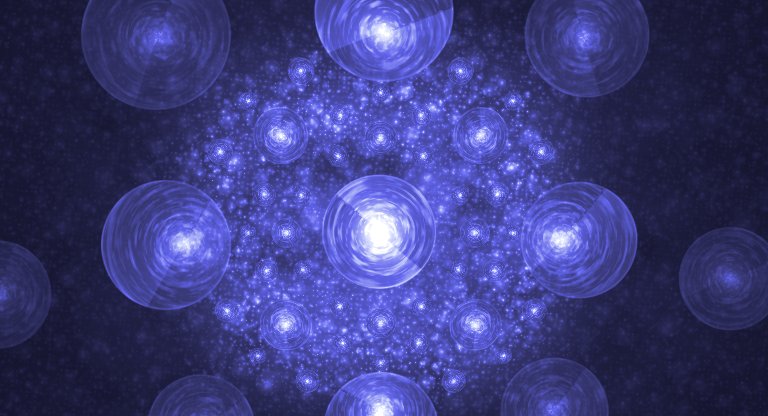
This background is drawn by a WebGL 2 fragment shader. Its source:

```glsl
#version 300 es
precision highp float;
// Glowing indigo glass orbs with swirling streaks inside a mirrored cloud of tiny bubbles.
uniform vec2 u_resolution;
out vec4 outColor;

const float TAU = 6.28319;
const vec2 HUB = vec2(-0.008, -0.06);

// Large orbs: centre, radius, strength
const vec4 ORBS[11] = vec4[11](
  vec4(-0.012, -0.057, 0.137, 1.15), vec4(-0.524, -0.089, 0.156, 0.72),
  vec4(0.469, -0.077, 0.140, 0.78), vec4(0.0, 0.471, 0.167, 0.92),
  vec4(-0.007, -0.533, 0.139, 0.95), vec4(-0.548, 0.416, 0.180, 0.42),
  vec4(0.488, 0.416, 0.150, 0.45), vec4(-0.440, -0.530, 0.130, 0.45),
  vec4(0.410, -0.490, 0.130, 0.42), vec4(-0.930, -0.208, 0.130, 0.33),
  vec4(0.833, -0.170, 0.124, 0.36));
// Direction of the cut through each large orb, in turns
const float SEAMS[11] = float[11](0.39, 0.17, 0.14, 0.06, 0.42, 0.2, 0.3, 0.1, 0.15, 0.2, 0.07);

// Small orbs in one mirrored quadrant: offset from the hub, radius
const vec3 SATELLITES[12] = vec3[12](
  vec3(0.229, 0.223, 0.063), vec3(0.0, 0.218, 0.037), vec3(0.222, 0.0, 0.035),
  vec3(0.180, 0.365, 0.029), vec3(0.370, 0.187, 0.029), vec3(0.272, 0.090, 0.027),
  vec3(0.092, 0.268, 0.024), vec3(0.185, 0.088, 0.022), vec3(0.098, 0.177, 0.024),
  vec3(0.0, 0.318, 0.020), vec3(0.312, 0.0, 0.018), vec3(0.300, 0.300, 0.020));

float hash(vec2 p) {
  vec3 q = fract(vec3(p.xyx) * 0.1031);
  q += dot(q, q.yzx + 33.33);
  return fract((q.x + q.y) * q.z);
}

float noise(vec2 p) {
  vec2 i = floor(p), f = fract(p);
  f = f * f * (3.0 - 2.0 * f);
  return mix(mix(hash(i), hash(i + vec2(1, 0)), f.x),
             mix(hash(i + vec2(0, 1)), hash(i + vec2(1, 1)), f.x), f.y);
}

float fbm(vec2 p) {
  float sum = 0.0, gain = 0.5;
  for (int i = 0; i < 5; i++) {
    sum += gain * noise(p);
    p = mat2(1.6, 1.2, -1.2, 1.6) * p + 7.3;
    gain *= 0.5;
  }
  return sum;
}

// Swirling orb: returns light and coverage
vec2 orb(vec2 p, float radius, vec2 lean, float seam, float px) {
  float d = length(p) / radius, w = px / radius;
  if (d > 1.0 + w) return vec2(0.0);
  float mask = 1.0 - smoothstep(1.0 - w, 1.0 + w, d);
  vec2 e = p / radius - lean;
  float k = length(e);
  float turn = fract(atan(e.y, e.x) / TAU - seam);
  // Two radial cuts, softened over a pixel
  float saw = fract(2.0 * turn);
  saw *= 1.0 - smoothstep(1.0 - min(0.4, w / (k + 0.05)), 1.0, saw);
  float arcs = smoothstep(0.45, 0.95, noise(vec2(turn * 15.0, k * 21.0) + seam * 90.0));
  arcs += 0.6 * smoothstep(0.5, 0.95, noise(vec2(turn * 32.0, k * 38.0) + seam * 50.0));
  float rim = exp(-pow((1.0 - d) / 0.03, 2.0));
  float core = 0.5 * exp(-6.0 * k * k) + 0.6 * exp(-50.0 * k * k);
  float light = 0.34 + 0.2 * saw * saw + arcs * (0.36 - 0.16 * d) + 0.25 * rim + core;
  return vec2(light * mask, mask);
}

// One scattered bubble per cell
float bubbles(vec2 p, float scale, float px) {
  vec2 g = p * scale, id = floor(g);
  float r = mix(0.14, 0.42, hash(id + 3.7));
  vec2 jitter = vec2(hash(id + 11.0), hash(id + 29.0)) - 0.5;
  float d = length(fract(g) - 0.5 - jitter * (1.0 - 2.0 * r)) / r;
  float w = px * scale / r;
  float disc = 1.0 - smoothstep(1.0 - w, 1.0 + w, d);
  return hash(id + 47.0) * (0.3 * disc + 0.9 * exp(-7.0 * d * d));
}

vec3 palette(float v) {
  vec3 c = mix(vec3(0.07, 0.07, 0.16), vec3(0.22, 0.22, 0.46), clamp(v / 0.35, 0.0, 1.0));
  c = mix(c, vec3(0.38, 0.39, 0.92), clamp((v - 0.35) / 0.35, 0.0, 1.0));
  c = mix(c, vec3(0.80, 0.83, 0.99), clamp((v - 0.7) / 0.45, 0.0, 1.0));
  return mix(c, vec3(1.0), clamp((v - 1.15) / 0.35, 0.0, 1.0));
}

void main() {
  vec2 p = (gl_FragCoord.xy - 0.5 * u_resolution) / u_resolution.y;
  float px = 1.0 / u_resolution.y;
  vec2 q = p - HUB;
  q /= 1.02 + 0.12 * q.y;
  vec2 m = abs(q);

  // Rounded-square cloud, brightest along its ring
  float haze = fbm(p * 9.0 + 4.0);
  vec2 s = m / vec2(0.46, 0.41);
  float box = pow(dot(s * s * s, s), 0.25) * 0.6 + length(s) * 0.4 + (haze - 0.5) * 0.4;
  float cloud = 1.0 - smoothstep(0.6, 1.3, box);
  float ring = exp(-pow((box - 0.78) / 0.27, 2.0));
  float v = 0.02 + 0.2 * haze * smoothstep(1.15, 0.4, length(p)) + cloud * (0.16 + 0.36 * haze);

  // Bubbles at shrinking sizes, each layer turned
  vec2 b = p + 5.0;
  for (int i = 0; i < 5; i++) {
    b = mat2(0.8, 0.6, -0.6, 0.8) * b + 1.7;
    v += bubbles(b, 13.0 * pow(1.6, float(i)), px) * (0.09 + 0.17 * cloud + 0.22 * ring);
  }

  // Mirrored satellites
  for (int i = 0; i < 12; i++) {
    vec3 o = SATELLITES[i];
    vec2 glow = orb(m - o.xy, o.z, vec2(0.0), hash(vec2(i, 5)), px);
    v = v * (1.0 - 0.65 * glow.y) + 0.8 * glow.x;
  }

  // Large orbs, cores leaning towards the hub
  for (int i = 0; i < 11; i++) {
    vec4 o = ORBS[i];
    vec2 away = o.xy - HUB;
    vec2 lean = -0.3 * away / max(length(away), 0.3) * smoothstep(0.3, 0.8, o.w);
    vec2 glow = orb(p - o.xy, o.z, lean, SEAMS[i], px);
    v = v * (1.0 - 0.8 * min(o.w, 1.0) * glow.y) + o.w * glow.x;
  }
  // Radiance of the central core
  v += 0.3 * exp(-dot(q, q) / 0.004);
  outColor = vec4(palette(v), 1.0);
}
```
